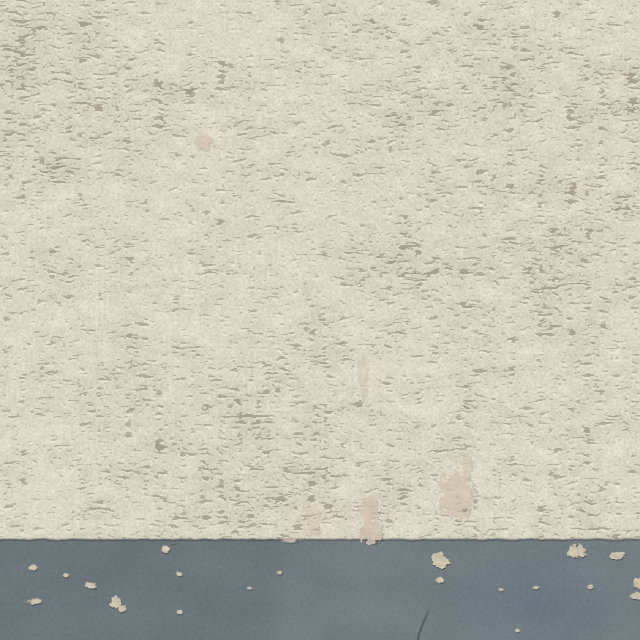
This texture is drawn by a WebGL 1 fragment shader. Its source:

```glsl
precision highp float;

uniform vec2 u_resolution;

const float PAINT_TOP = 0.157;

vec2 hash2(vec2 cell) {
  vec2 q = vec2(dot(cell, vec2(127.1, 311.7)), dot(cell, vec2(269.5, 183.3)));
  return fract(sin(q) * 43758.55);
}

float gradientDot(vec2 cell, vec2 local, vec2 corner) {
  float angle = 6.2832 * hash2(cell + corner).x;
  return dot(vec2(cos(angle), sin(angle)), local - corner);
}

float gradientNoise(vec2 p) {
  vec2 cell = floor(p);
  vec2 f = fract(p);
  vec2 w = f * f * f * (f * (f * 6.0 - 15.0) + 10.0);
  float low = mix(gradientDot(cell, f, vec2(0.0)), gradientDot(cell, f, vec2(1.0, 0.0)), w.x);
  float high = mix(gradientDot(cell, f, vec2(0.0, 1.0)), gradientDot(cell, f, vec2(1.0)), w.x);
  return mix(low, high, w.y);
}

float fbm(vec2 p) {
  float sum = 0.0;
  float gain = 0.6;
  for (int i = 0; i < 4; i++) {
    sum += gain * gradientNoise(p);
    p = p * 2.03 + 17.3;
    gain *= 0.55;
  }
  return sum;
}

// Soft elliptical region, 1 at its centre
float haze(vec2 p, vec2 center, vec2 radius) {
  vec2 q = (p - center) / radius;
  return exp(-dot(q, q));
}

// Ragged flake with an antialiased edge
float flake(vec2 p, vec2 center, vec2 radius, float blur) {
  float d = length((p - center) / radius) - 1.0;
  d += 0.6 * gradientNoise(p * 95.0) + 0.4 * gradientNoise(p * 210.0);
  return 1.0 - smoothstep(-blur, blur, d * min(radius.x, radius.y));
}

// Broken horizontal scratches and pits; density lowers the threshold
float grooves(vec2 p, float density) {
  p += vec2(0.004, 0.005) * gradientNoise(p * 23.0) + vec2(0.0, 0.0025) * gradientNoise(p * 75.0 + 9.0);
  float ragged = 0.16 * gradientNoise(p * vec2(150.0, 230.0) + 7.0);
  float broad = gradientNoise(p * vec2(42.0, 170.0)) + ragged;
  float fine = gradientNoise(p * vec2(68.0, 240.0) + 41.0) + ragged;
  float pits = gradientNoise(p * vec2(125.0, 190.0) + 83.0);
  float cut = 0.42 - 0.25 * density;
  float scratch = max(smoothstep(cut, cut + 0.13, broad), 0.85 * smoothstep(cut, cut + 0.15, fine));
  return max(scratch, 0.75 * smoothstep(cut + 0.06, cut + 0.2, pits));
}

float scatteredFlakes(vec2 p, float count, float blur) {
  vec2 cell = floor(p * count);
  vec2 place = hash2(cell + 5.0);
  vec2 kind = hash2(cell + 31.0);
  vec2 center = (cell + 0.2 + 0.6 * place) / count;
  vec2 radius = mix(vec2(0.003, 0.002), vec2(0.006, 0.004), kind.y);
  return step(kind.x, 0.17) * flake(p, center, radius, blur);
}

float largeFlakes(vec2 p, float blur) {
  float m = flake(p, vec2(0.688, 0.124), vec2(0.0125, 0.012), blur);
  m = max(m, flake(p, vec2(0.901, 0.139), vec2(0.014, 0.010), blur));
  m = max(m, flake(p, vec2(0.965, 0.132), vec2(0.013, 0.006), blur));
  m = max(m, flake(p, vec2(0.997, 0.089), vec2(0.007, 0.008), blur));
  m = max(m, flake(p, vec2(0.995, 0.069), vec2(0.008, 0.006), blur));
  m = max(m, flake(p, vec2(0.180, 0.059), vec2(0.008, 0.010), blur));
  m = max(m, flake(p, vec2(0.191, 0.049), vec2(0.006, 0.005), blur));
  m = max(m, flake(p, vec2(0.141, 0.085), vec2(0.009, 0.005), blur));
  m = max(m, flake(p, vec2(0.055, 0.060), vec2(0.012, 0.004), blur));
  m = max(m, flake(p, vec2(0.052, 0.113), vec2(0.007, 0.004), blur));
  m = max(m, flake(p, vec2(0.259, 0.142), vec2(0.006, 0.005), blur));
  return max(m, flake(p, vec2(0.686, 0.094), vec2(0.006, 0.004), blur));
}

vec3 plaster(vec2 p) {
  float stain = fbm(p * vec2(7.0, 11.0) + 3.0);
  float cluster = fbm(p * vec2(17.0, 32.0) + 60.0);
  float pale = haze(p, vec2(0.34, 0.62), vec2(0.16, 0.13)) + haze(p, vec2(0.34, 0.95), vec2(0.12, 0.07));
  float dirt = haze(p, vec2(0.07, 0.87), vec2(0.18, 0.18)) + haze(p, vec2(0.38, 0.29), vec2(0.12, 0.18))
    + 0.8 * haze(p, vec2(0.85, 0.57), vec2(0.28, 0.10)) + 0.6 * haze(p, vec2(0.82, 0.82), vec2(0.28, 0.16));
  float density = clamp(0.38 + 0.6 * stain + 0.95 * cluster + 0.25 * dirt - 0.2 * pale, 0.0, 1.0);
  float cut = grooves(p, density);
  float lip = grooves(p + vec2(0.0, 0.0035), density);
  vec3 color = mix(vec3(0.88, 0.86, 0.79), vec3(0.77, 0.745, 0.675), 0.6 * density);
  color = mix(color, vec3(0.835, 0.83, 0.775), 0.3 * clamp(pale, 0.0, 1.0));
  color *= 1.0 + 0.08 * gradientNoise(p * 235.0) + 0.07 * fbm(p * 70.0);
  color += 0.04 * lip * (1.0 - cut);
  return mix(color, vec3(0.55, 0.515, 0.45), cut * (0.38 + 0.25 * density));
}

vec3 bluePaint(vec2 p) {
  vec3 color = mix(vec3(0.42, 0.46, 0.48), vec3(0.45, 0.488, 0.508), smoothstep(0.40, 0.46, p.x));
  color = mix(color, vec3(0.40, 0.455, 0.50), 0.6 * haze(p, vec2(0.83, 0.06), vec2(0.09, 0.05)));
  color += 0.035 * fbm(p * vec2(8.0, 14.0)) + 0.025 * gradientNoise(p * 190.0);
  float crackX = 0.662 + 0.35 * (p.y - 0.025) + 0.004 * gradientNoise(p * 40.0);
  float crack = (1.0 - smoothstep(0.0008, 0.0028, abs(p.x - crackX))) * (1.0 - smoothstep(0.035, 0.052, p.y));
  return color * (1.0 - 0.25 * crack);
}

// Bare pinkish render with a shaded rim
vec3 peel(vec3 color, vec2 p, vec2 center, vec2 radius, float strength, float blur) {
  float inside = flake(p, center, radius, blur);
  float shade = flake(p, center + vec2(0.002, -0.002), radius * 1.06, blur);
  color *= 1.0 - 0.2 * strength * shade * (1.0 - inside);
  vec3 bare = vec3(0.81, 0.755, 0.68) * (1.0 + 0.12 * fbm(p * 55.0));
  return mix(color, bare, inside * strength);
}

void main() {
  vec2 p = gl_FragCoord.xy / u_resolution;
  float blur = 0.9 / min(u_resolution.x, u_resolution.y);

  // Wall and painted base
  float edge = p.y - PAINT_TOP - 0.002 * gradientNoise(vec2(p.x * 38.0, 2.0)) - 0.001 * gradientNoise(p * 120.0);
  vec3 color = mix(bluePaint(p), plaster(p), smoothstep(-blur, blur, edge));
  color *= 1.0 - 0.28 * exp(-pow(abs(edge) / 0.0022, 2.0));

  // Chipped paint
  float below = 1.0 - smoothstep(-0.008, -0.004, edge);
  float chips = max(largeFlakes(p, blur), scatteredFlakes(p, 17.0, blur)) * below;
  vec2 lifted = p + vec2(-0.001, 0.002);
  float shadow = max(largeFlakes(lifted, blur), scatteredFlakes(lifted, 17.0, blur)) * below;
  color *= 1.0 - 0.3 * shadow * (1.0 - chips);
  color = mix(color, vec3(0.80, 0.76, 0.67) * (1.0 + 0.15 * fbm(p * 80.0)), chips);

  // Peeled render
  color = peel(color, p, vec2(0.713, 0.228), vec2(0.025, 0.036), 0.65, blur);
  color = peel(color, p, vec2(0.728, 0.272), vec2(0.008, 0.020), 0.5, blur);
  color = peel(color, p, vec2(0.576, 0.205), vec2(0.014, 0.018), 0.7, blur);
  color = peel(color, p, vec2(0.580, 0.170), vec2(0.016, 0.018), 0.85, blur);
  color = peel(color, p, vec2(0.316, 0.779), vec2(0.014, 0.012), 0.6, blur);
  color = peel(color, p, vec2(0.488, 0.188), vec2(0.012, 0.024), 0.35, blur);
  color = peel(color, p, vec2(0.566, 0.410), vec2(0.007, 0.028), 0.4, blur);
  color = peel(color, p, vec2(0.453, 0.155), vec2(0.012, 0.003), 0.9, blur);

  gl_FragColor = vec4(color, 1.0);
}
```
